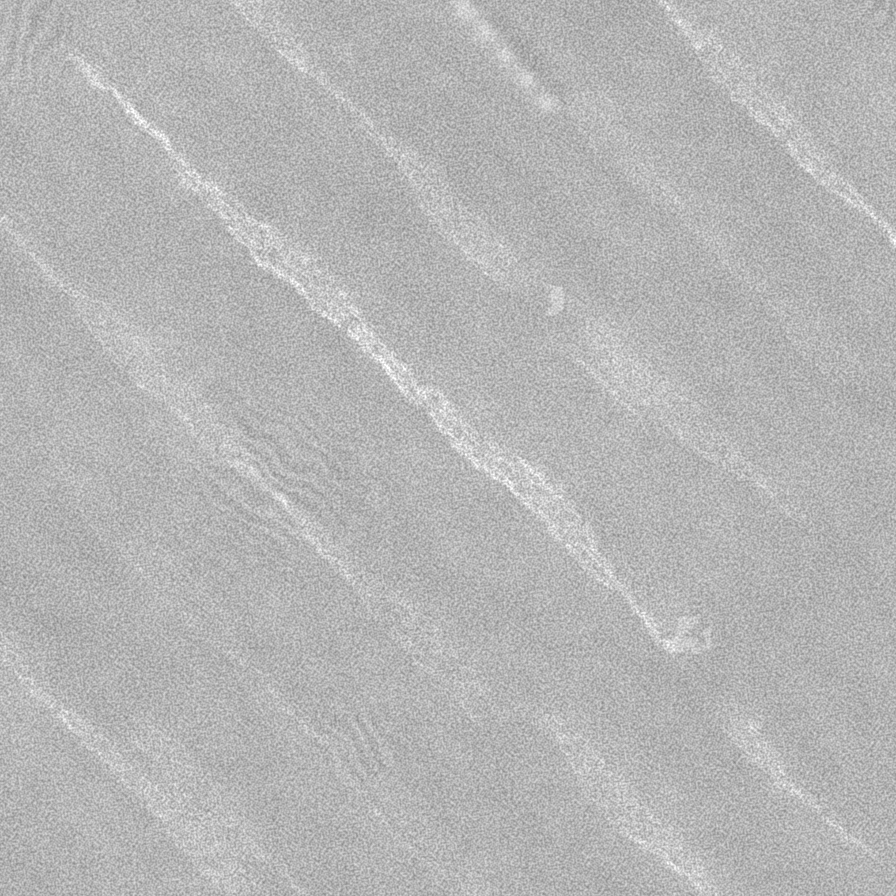
A Shadertoy shader for this texture:

```glsl
// Pale grey, grainy plain crossed by bright diagonal streaks, with ripples and knots.
// Each streak is a dim fibrous band between crisp, broken filaments that pinch together;
// layered gradient noise gives the cloudy tone, the fibres and the fine grain.

const float BASE_GREY = 0.700;
const float GRAIN_CONTRAST = 0.197;

// Streaks: offset across the diagonal, start and end along it, brightness
const int STREAK_COUNT = 12;
const vec4 STREAKS[STREAK_COUNT] = vec4[](
    vec4( 0.03, -0.87, 0.50, 0.115),
    vec4( 0.01,  0.58, 0.95, 0.070),
    vec4( 0.27, -0.85, -0.08, 0.065),
    vec4( 0.30, -0.02, 0.50, 0.055),
    vec4( 0.745, -0.30, 0.40, 0.085),
    vec4( 0.525, -0.30, 0.40, 0.032),
    vec4(-0.25, -0.85, 0.36, 0.060),
    vec4(-0.19,  0.36, 0.85, 0.065),
    vec4(-0.46, -0.45, 0.60, 0.028),
    vec4(-0.72, -0.38, 0.30, 0.060),
    vec4(-0.66, -0.05, 0.38, 0.040),
    vec4( 0.25, -0.02, 0.22, 0.045));

// Ripple patches: centre, radius, crest angle
const int RIPPLE_COUNT = 4;
const vec4 RIPPLES[RIPPLE_COUNT] = vec4[](
    vec4(0.03, 0.96, 0.055, 1.2),
    vec4(0.31, 0.46, 0.085, -0.62),
    vec4(0.40, 0.17, 0.050, -0.95),
    vec4(0.99, 0.99, 0.025, 1.3));

// Bright knots: centre, radius, brightness
const int KNOT_COUNT = 4;
const vec4 KNOTS[KNOT_COUNT] = vec4[](
    vec4(0.765, 0.288, 0.024, 0.085),
    vec4(0.620, 0.667, 0.016, 0.100),
    vec4(0.385, 0.940, 0.014, 0.050),
    vec4(0.420, 0.445, 0.014, 0.040));

vec2 randomGradient(vec2 cell) {
    vec3 h = fract(vec3(cell.xyx) * vec3(0.1031, 0.1030, 0.0973));
    h += dot(h, h.yzx + 33.33);
    float angle = 6.2832 * fract((h.x + h.y) * h.z);
    return vec2(cos(angle), sin(angle));
}

float gradientNoise(vec2 p) {
    vec2 cell = floor(p), f = fract(p);
    vec2 blend = f * f * f * (f * (f * 6.0 - 15.0) + 10.0);
    float a = dot(randomGradient(cell), f);
    float b = dot(randomGradient(cell + vec2(1, 0)), f - vec2(1, 0));
    float c = dot(randomGradient(cell + vec2(0, 1)), f - vec2(0, 1));
    float d = dot(randomGradient(cell + vec2(1, 1)), f - vec2(1, 1));
    return mix(mix(a, b, blend.x), mix(c, d, blend.x), blend.y);
}

// Thin line whose brightness comes and goes along its length
float filament(float offset, float along, float row) {
    float presence = smoothstep(-0.3, 0.4, gradientNoise(vec2(along * 14.0, row)));
    return presence * (1.0 - smoothstep(0.003, 0.009, abs(offset)));
}

float streak(vec2 diagonal, vec4 shape, float seed) {
    float along = diagonal.x;
    float row = seed * 7.3 + 0.4;
    float wander = 0.030 * gradientNoise(vec2(along * 3.0, row))
                 + 0.012 * gradientNoise(vec2(along * 13.0, row + 50.0))
                 + 0.006 * gradientNoise(vec2(along * 45.0, row + 70.0));
    float offset = diagonal.y - shape.x - wander;
    float swell = 0.5 - 0.5 * cos(10.5 * (along + 0.12) + seed * 2.1);
    swell = clamp(swell + 0.7 * gradientNoise(vec2(along * 6.0, row + 90.0)), 0.0, 1.0);
    float width = mix(0.005, 0.030, swell);
    float band = smoothstep(-width - 0.004, -width + 0.004, offset)
               * (1.0 - smoothstep(width * 0.4, width * 1.5 + 0.004, offset));
    float lines = filament(offset + width * 0.8, along, row + 120.0)
                + 0.5 * filament(offset - width * 0.8, along, row + 150.0);
    float ends = smoothstep(shape.y - 0.04, shape.y + 0.08, along)
               * (1.0 - smoothstep(shape.z - 0.08, shape.z + 0.04, along));
    float halo = 0.24 * exp(-abs(offset - 0.02) / 0.055);
    return shape.w * ends * (band * mix(0.75, 0.50, swell) + 0.65 * lines + halo);
}

float ripples(vec2 p, vec4 zone) {
    vec2 q = p - zone.xy;
    vec2 normal = vec2(-sin(zone.w), cos(zone.w));
    float phase = 340.0 * dot(q, normal) + 7.0 * gradientNoise(p * 22.0);
    return sin(phase) * exp(-dot(q, q) / (zone.z * zone.z));
}

float knot(vec2 p, vec4 shape) {
    float ragged = length(p - shape.xy) + shape.z * 1.6 * gradientNoise(p * 70.0);
    return shape.w * (1.0 - smoothstep(0.5 * shape.z, 0.9 * shape.z, ragged));
}

// Small mound lit from the lower left
float litMound(vec2 p, vec2 centre, float radius) {
    vec2 q = (p - centre) / radius;
    return exp(-dot(q, q)) * (0.35 - dot(q, vec2(0.9, 0.8)));
}

void mainImage(out vec4 fragColor, in vec2 fragCoord) {
    vec2 p = fragCoord / iResolution.xy;
    vec2 diagonal = vec2(p.x - p.y, p.x + p.y - 1.0);

    // Broad tone drawn out along the diagonal, with small mottling
    float clouds = 0.030 * gradientNoise(diagonal * vec2(2.0, 6.0) + 17.3)
                 + 0.026 * gradientNoise(diagonal * vec2(7.0, 16.0) + 41.7)
                 + 0.024 * gradientNoise(p * 38.0)
                 + 0.022 * gradientNoise(diagonal * vec2(35.0, 75.0) + 71.0);

    // Streaks broken into fibres
    float light = 0.0;
    for (int i = 0; i < STREAK_COUNT; i++) light += streak(diagonal, STREAKS[i], float(i));
    light *= 1.0 + 1.3 * gradientNoise(diagonal * vec2(50.0, 110.0) + 200.0);

    // Relief: ripples, knots and a chain of mounds
    float relief = 0.0;
    for (int i = 0; i < RIPPLE_COUNT; i++) relief += 0.042 * ripples(p, RIPPLES[i]);
    for (int i = 0; i < KNOT_COUNT; i++) relief += knot(p, KNOTS[i]);
    for (int i = 0; i < 5; i++) {
        vec2 centre = mix(vec2(0.525, 0.995), vec2(0.615, 0.89), float(i) / 4.0);
        relief += 0.170 * litMound(p, centre, 0.013);
    }

    // Fine grain, stronger where the ground is bright
    mat2 turn = mat2(0.8, 0.6, -0.6, 0.8);
    float grain = gradientNoise(turn * p * 400.0 + 500.0)
                + 0.5 * gradientNoise(p * 237.0 + 900.0);
    grain *= GRAIN_CONTRAST * (1.0 + 3.0 * light);

    fragColor = vec4(vec3(clamp(BASE_GREY + clouds + light + relief + grain, 0.0, 1.0)), 1.0);
}
```
